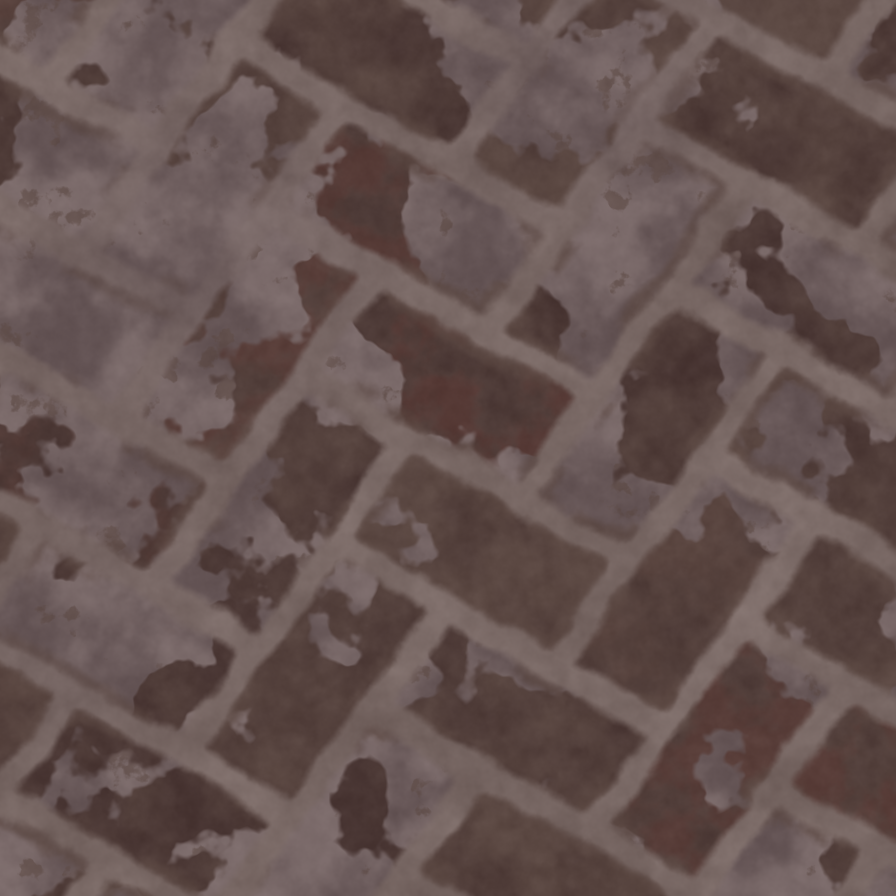
Reproduce this texture procedurally as a Shadertoy shader.

```glsl
#define ALONG vec2(0.1224, -0.0687)   // one brick width along the flat bricks
#define ACROSS vec2(-0.0846, -0.1175) // one brick width across them
#define CENTER vec2(0.501, 0.570)     // middle of the reference brick
#define JOINT 0.105                   // half joint, in brick widths
#define CORNER 0.05
#define SOFTNESS 0.045
#define RAGGED 0.14
#define WASH_LEVEL 0.535
#define WASH_SPREAD 0.32
#define GRAIN 0.055

const vec3 BRICK_DARK = vec3(0.28, 0.205, 0.195);
const vec3 BRICK_LIGHT = vec3(0.36, 0.285, 0.262);
const vec3 BRICK_RED = vec3(0.335, 0.205, 0.19);
const vec3 MORTAR = vec3(0.475, 0.41, 0.395);
const vec3 WASH_DARK = vec3(0.385, 0.322, 0.325);
const vec3 WASH_LIGHT = vec3(0.485, 0.42, 0.418);

float hash(vec2 p) {
    vec3 q = fract(p.xyx * 0.1031);
    q += dot(q, q.yzx + 33.33);
    return fract((q.x + q.y) * q.z);
}

float noise(vec2 p) {
    vec2 cell = floor(p), f = fract(p);
    f = f * f * (3.0 - 2.0 * f);
    return mix(mix(hash(cell), hash(cell + vec2(1, 0)), f.x),
               mix(hash(cell + vec2(0, 1)), hash(cell + vec2(1, 1)), f.x), f.y);
}

float fbm(vec2 p) {
    float sum = 0.0, weight = 0.5;
    for (int i = 0; i < 5; i++) {
        sum += weight * noise(p);
        p = mat2(1.6, 1.2, -1.2, 1.6) * p + 17.3;
        weight *= 0.5;
    }
    return sum;
}

// Herringbone of 2:1 bricks: returns edge distance and the brick's own cell
float herringbone(vec2 g, out vec2 brick) {
    vec2 cell = floor(g);
    float phase = mod(cell.x - cell.y, 4.0);
    bool flat_ = phase < 2.0;
    brick = cell - (flat_ ? vec2(phase, 0) : vec2(0, 3.0 - phase));
    vec2 halfSize = flat_ ? vec2(1.0, 0.5) : vec2(0.5, 1.0);
    vec2 q = abs(g - brick - halfSize) - halfSize + JOINT + CORNER;
    return length(max(q, 0.0)) + min(max(q.x, q.y), 0.0) - CORNER;
}

float patchAt(vec2 p, vec2 center, float radius) {
    vec2 d = (p - center) / radius;
    return exp(-dot(d, d));
}

void mainImage(out vec4 fragColor, in vec2 fragCoord) {
    vec2 uv = fragCoord / iResolution.y;
    float soft = max(SOFTNESS, 10.0 / iResolution.y);

    // Skewed brick grid with slightly ragged outlines
    vec2 g = inverse(mat2(ALONG, ACROSS)) * (uv - CENTER) + vec2(1.0, 0.5);
    vec2 wobble = vec2(fbm(uv * 24.0 + 40.0), fbm(uv * 24.0 + 90.0)) - 0.48;
    vec2 brick;
    float edge = herringbone(g + RAGGED * wobble, brick);
    float seed = hash(brick + 71.0);
    float tint = hash(brick + 137.0);
    float inside = 1.0 - smoothstep(-soft, soft, edge);

    // Fired clay: shade and redness differ from brick to brick
    float mottle = fbm(uv * 22.0 + seed * 50.0);
    vec3 clay = mix(BRICK_DARK, BRICK_LIGHT,
                    clamp(0.5 + 1.5 * (mottle - 0.48) + 0.7 * (tint - 0.5), 0.0, 1.0));
    float redness = smoothstep(0.72, 1.0, seed) * smoothstep(0.35, 0.6, mottle);
    clay = mix(clay, BRICK_RED, 0.65 * redness);

    // Smeared lime wash, thick in a few broad areas
    float smear = fbm(uv * 9.0 + brick * 3.7 + 12.0);
    float thick = patchAt(uv, vec2(0.22, 0.72), 0.17)
                + patchAt(uv, vec2(0.66, 0.90), 0.12)
                + 0.5 * patchAt(uv, vec2(0.08, 0.30), 0.13);
    float level = WASH_LEVEL + WASH_SPREAD * (tint - 0.5) - 0.3 * thick;
    float covered = smoothstep(-0.02, 0.02, smear - level);
    float cloud = fbm(uv * 13.0 + 5.0);
    vec3 wash = mix(WASH_DARK, WASH_LIGHT, smoothstep(0.28, 0.65, cloud));

    // Joints, sinking under the thick wash
    vec3 joint = MORTAR + 0.12 * (fbm(uv * 16.0 + 61.0) - 0.5);
    joint = mix(joint, wash, 0.75 * clamp(thick, 0.0, 1.0));
    vec3 color = mix(joint, mix(clay, wash, covered), inside);

    // Broken shadow along the rims, and dark chips in the wash
    float rim = smoothstep(0.09, 0.0, abs(edge + 0.03));
    float broken = smoothstep(0.46, 0.62, fbm(uv * 15.0 + 33.0));
    color = mix(color, BRICK_LIGHT, 0.7 * rim * broken * (1.0 - 0.6 * clamp(thick, 0.0, 1.0)));
    float chip = smoothstep(0.66, 0.74, fbm(uv * 32.0 + 7.0));
    color = mix(color, BRICK_LIGHT, 0.6 * chip * covered * inside);

    // Fine surface grain
    color += GRAIN * (fbm(uv * 75.0) - 0.48);
    fragColor = vec4(color, 1.0);
}
```
